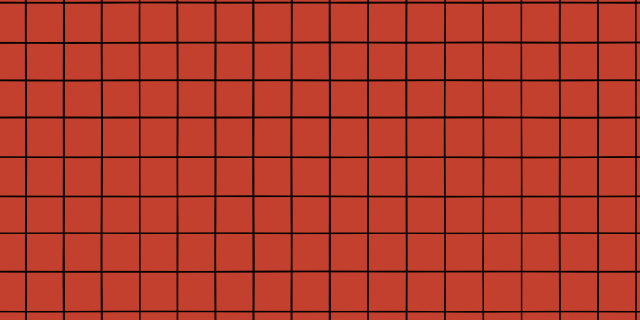
Give the GLSL for this pattern, as a WebGL 1 fragment shader.

```glsl
precision highp float;
// Square grid of thin, slightly uneven hand-inked black lines on flat brick red.

uniform vec2 u_resolution;

// Lengths are in canvas heights.
const vec3 FIELD_COLOR = vec3(0.77, 0.25, 0.18);
const vec3 INK_COLOR = vec3(0.03, 0.01, 0.006);
const vec2 PITCH = vec2(0.11914, 0.12012);      // column and row spacing
const vec2 FIRST_LINE = vec2(0.0794, 0.0289);   // first column and row
const vec2 DRIFT = vec2(0.0021, 0.0033);        // uneven spacing of the lines
const vec2 DRIFT_PERIOD = vec2(16.0, 3.5);      // in lines
const vec2 DRIFT_PEAK = vec2(14.5, 1.5);        // index of the largest shift
const float LINE_WIDTH = 0.0056;
const float WIDTH_VARIATION = 0.17;             // between lines
const float WIDTH_WEAR = 0.18;                  // along one line
const float WOBBLE = 0.0016;                    // sideways wander of a stroke
const float WOBBLE_FREQUENCY = 2.5;
const float WEAR_FREQUENCY = 7.0;
const float TAU = 6.2831853;

float hash(vec2 p) {
  vec3 q = fract(vec3(p.xyx) * 0.1031);
  q += dot(q, q.yzx + 33.33);
  return fract((q.x + q.y) * q.z);
}

float gradientAt(vec2 cell, vec2 offset) {
  float angle = TAU * hash(cell);
  return dot(vec2(cos(angle), sin(angle)), offset);
}

// Gradient noise, roughly -0.7 to 0.7.
float gradientNoise(vec2 p) {
  vec2 cell = floor(p);
  vec2 f = fract(p);
  vec2 u = f * f * f * (f * (f * 6.0 - 15.0) + 10.0);
  vec2 e = vec2(1.0, 0.0);
  float low = mix(gradientAt(cell, f), gradientAt(cell + e, f - e), u.x);
  float high = mix(gradientAt(cell + e.yx, f - e.yx),
                   gradientAt(cell + e.xx, f - e.xx), u.x);
  return mix(low, high, u.y);
}

// Ink coverage of the nearest line in one family of parallel strokes.
float strokeCoverage(float across, float along, float first, float pitch,
                     float drift, float period, float peak,
                     float seed, float pixel) {
  float index = floor((across - first) / pitch + 0.5);
  float track = index * 3.7 + seed;

  float center = first + index * pitch;
  center += drift * cos(TAU * (index - peak) / period);
  center += WOBBLE * gradientNoise(vec2(along * WOBBLE_FREQUENCY, track));

  float width = 1.0 + WIDTH_VARIATION * (2.0 * hash(vec2(index + 20.0, seed)) - 1.0);
  width += WIDTH_WEAR * gradientNoise(vec2(along * WEAR_FREQUENCY, track + 50.3));
  float edge = 0.5 * LINE_WIDTH * width - abs(across - center);
  return clamp(edge / pixel + 0.5, 0.0, 1.0);
}

void main() {
  float pixel = 1.0 / u_resolution.y;
  vec2 p = gl_FragCoord.xy * pixel;

  float columns = strokeCoverage(p.x, p.y, FIRST_LINE.x, PITCH.x, DRIFT.x,
                                 DRIFT_PERIOD.x, DRIFT_PEAK.x, 11.4, pixel);
  float rows = strokeCoverage(p.y, p.x, FIRST_LINE.y, PITCH.y, DRIFT.y,
                              DRIFT_PERIOD.y, DRIFT_PEAK.y, 83.6, pixel);

  // Overlapping strokes combine as layers of ink.
  float ink = 1.0 - (1.0 - columns) * (1.0 - rows);
  gl_FragColor = vec4(mix(FIELD_COLOR, INK_COLOR, ink), 1.0);
}
```
